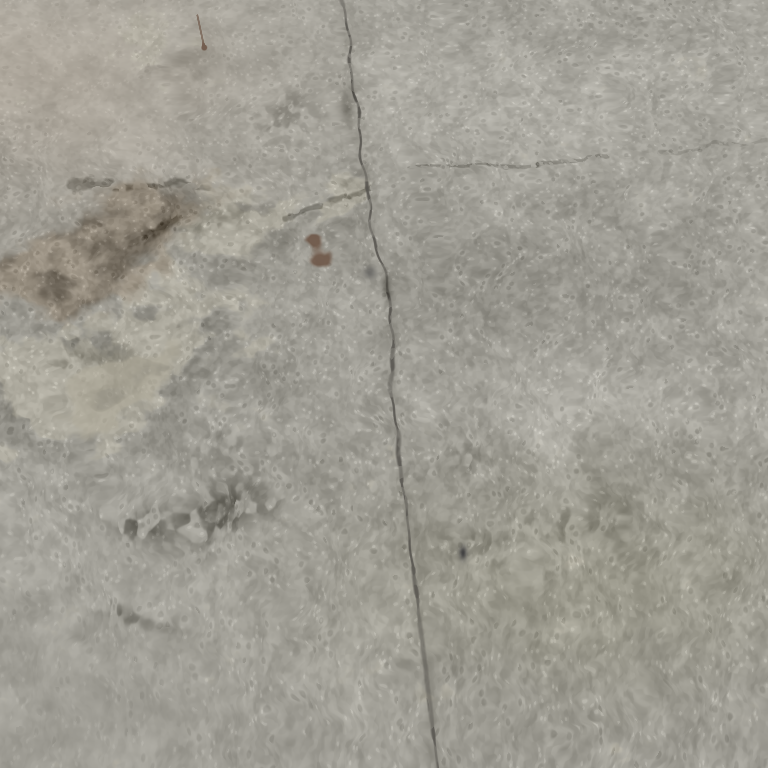
Give the GLSL for this texture, as a three.js fragment shader.

```glsl
varying vec2 vUv;

float hash(vec2 c) {
  return fract(sin(dot(c, vec2(127.1, 311.7))) * 43758.5);
}

// Cellular noise: x = blended value, y = distance to nearest seed, z = its id
vec3 cells(vec2 p) {
  float total = 0., weight = 0., nearest = 9., id = 0.;
  for (int j = -1; j <= 1; j++) {
    for (int i = -1; i <= 1; i++) {
      vec2 c = floor(p) + vec2(float(i), float(j));
      float value = hash(c);
      vec2 d = c + vec2(hash(c + 17.3), hash(c + 41.9)) - p;
      float d2 = dot(d, d), w = exp(-6. * d2);
      total += value * w;
      weight += w;
      if (d2 < nearest) { nearest = d2; id = value; }
    }
  }
  return vec3(total / weight, sqrt(nearest), id);
}

float layers(vec2 p) {
  float sum = 0., amp = .57;
  for (int i = 0; i < 3; i++) {
    sum += amp * cells(p).x;
    p = p * 2.1 + 13.7;
    amp *= .5;
  }
  return sum;
}

// Soft sheared ellipse; shape = centre, radii
float blotch(vec2 p, vec4 shape, float slope) {
  vec2 d = p - shape.xy;
  d.y -= slope * d.x;
  d /= shape.zw;
  return exp(-dot(d, d));
}

// Soft line; ends = start, finish
float stroke(vec2 p, vec4 ends, float width) {
  vec2 a = p - ends.xy, d = ends.zw - ends.xy;
  float t = clamp(dot(a, d) / dot(d, d), 0., 1.);
  return 1. - smoothstep(width * .3, width, length(a - d * t));
}

float specks(vec3 cell, float rarity, float size) {
  return step(rarity, cell.z) * (1. - smoothstep(size * .4, size, cell.y));
}

float jointX(float y) {
  float bulge = .013 * exp(-pow((y - .6) / .07, 2.));
  float jitter = .0022 * sin(y * 61.) + .0013 * sin(y * 147. + 1.);
  return .57 - .123 * y + bulge + jitter * smoothstep(0., .7, y);
}

void main() {
  vec2 uv = vUv;
  float mid = layers(uv * vec2(24., 30.) + 9.);
  vec2 wobble = vec2(layers(uv * 13.), layers(uv * 13. + 31.)) - .5;
  vec2 p = uv + .08 * wobble;
  vec2 rough = uv + .018 * vec2(wobble.y, mid - .5);
  float offset = uv.x - jointX(uv.y);
  float right = smoothstep(-.004, .004, offset);

  // Broad tones on both slabs
  float tone = .035 * blotch(p, vec4(.18, .92, .32, .2), 0.)
    - .02 * blotch(p, vec4(.4, .42, .16, .18), 0.)
    + .02 * blotch(p, vec4(.06, .31, .12, .08), .4)
    - .035 * blotch(p, vec4(.9, .395, .12, .03), 0.);
  tone += right * (.035 * blotch(p, vec4(.72, .87, .34, .12), .15)
    - .035 * blotch(p, vec4(.68, .62, .28, .08), .05)
    + .045 * blotch(p, vec4(.79, .46, .25, .065), 0.)
    - .025 * blotch(p, vec4(.75, .18, .3, .2), 0.));
  tone += .042 * (wobble.x + wobble.y) + .09 * (mid - .5);
  vec3 col = vec3(.63, .622, .59) + tone;
  col += vec3(.018, 0., -.012) * blotch(p, vec4(.03, .9, .3, .18), 0.);
  col.b -= .02 * blotch(p, vec4(.78, .24, .3, .14), 0.);

  // Grain becomes taller toward the bottom
  vec2 grainUv = vec2(uv.x * 105. + 4. * wobble.x, uv.y * (52. + 42. * uv.y));
  vec3 coarse = cells(grainUv), fine = cells(grainUv * 2.1 + 5.);
  float worn = blotch(p, vec4(.08, .08, .22, .2), 0.)
    + blotch(p, vec4(.12, .93, .3, .16), 0.);
  float grain = .085 * (coarse.x - .5) + .065 * (fine.x - .5)
    - .08 * specks(coarse, .9, .42) + .05 * specks(fine, .93, .5);
  col += grain * (1. - .6 * min(worn, 1.));

  // Pale flaking layer and plaster
  float flakeArea = blotch(p, vec4(.12, .52, .17, .09), .25)
    + .9 * blotch(p, vec4(.29, .71, .1, .055), 0.)
    + .9 * blotch(p, vec4(.45, .725, .035, .025), .3)
    + .6 * blotch(p, vec4(.21, .94, .06, .05), 0.);
  float flakes = smoothstep(.38, .62, flakeArea + (mid - .5) * 1.3);
  col = mix(col, vec3(.705, .69, .635) + grain, .65 * flakes);
  col -= .11 * min(flakeArea * (1. - smoothstep(.33, .47, mid)), 1.);
  float plaster = smoothstep(.45, .6, blotch(p, vec4(.145, .5, .09, .05), .35));
  col = mix(col, vec3(.69, .67, .605), .6 * plaster);

  // Exposed brown hollow with a dark rim
  float hollow = blotch(p, vec4(.155, .695, .14, .065), .35)
    + .6 * blotch(p, vec4(.06, .63, .11, .035), .1);
  float soil = smoothstep(.3, .75, hollow + (mid - .5) * .8);
  vec3 earth = mix(vec3(.4, .365, .315), vec3(.6, .56, .5), smoothstep(.25, .7, mid));
  col = mix(col, earth + grain, .85 * soil);
  float rim = stroke(rough, vec4(.09, .76, .27, .757), .007)
    + stroke(rough, vec4(.19, .69, .225, .715), .009)
    + stroke(rough, vec4(.37, .715, .478, .757), .006);
  col -= .17 * rim * smoothstep(.25, .55, coarse.x);

  // Dark growth in broken clumps
  float growth = blotch(p, vec4(.29, .335, .075, .026), .15)
    + .8 * blotch(p, vec4(.2, .32, .03, .02), 0.)
    + .7 * blotch(p, vec4(.305, .42, .035, .018), .3)
    + .9 * blotch(p, vec4(.17, .213, .05, .013), -.15)
    + .4 * blotch(p, vec4(.61, .42, .05, .045), 0.)
    + .5 * blotch(p, vec4(.39, .86, .03, .04), 0.)
    + .4 * blotch(p, vec4(.72, .3, .12, .025), .15);
  col -= .22 * growth * (1. - smoothstep(.3, .62, .5 * (mid + coarse.x)));

  // Joint and hairline cracks
  float width = .0025 + .0025 * smoothstep(.45, .7, mid);
  float joint = 1. - smoothstep(width * .2, width, abs(offset));
  col -= .035 * exp(-abs(offset) * 90.);
  col = mix(col, vec3(.33, .32, .3), joint * (.45 + .4 * smoothstep(.35, .6, coarse.x)));
  col -= .18 * blotch(rough, vec4(.459, .862, .009, .024), 0.);
  col -= .14 * blotch(rough, vec4(.505, .625, .005, .014), 0.);
  float hairline = stroke(rough, vec4(.53, .78, .7, .787), .0035)
    + stroke(rough, vec4(.7, .787, .79, .798), .004)
    + .6 * stroke(rough, vec4(.86, .8, 1.02, .822), .0035);
  col -= .13 * hairline * smoothstep(.25, .55, fine.x);

  // Rust marks and isolated stains
  float rust = blotch(rough, vec4(.406, .686, .011, .008), 0.)
    + blotch(rough, vec4(.414, .664, .014, .011), 0.)
    + .5 * stroke(uv, vec4(.257, .98, .266, .938), .0025)
    + blotch(uv, vec4(.266, .938, .004, .004), 0.);
  col = mix(col, vec3(.43, .34, .28), .9 * smoothstep(.2, .65, rust));
  float stains = blotch(uv, vec4(.603, .28, .005, .009), 0.)
    + .5 * blotch(uv, vec4(.482, .645, .008, .008), 0.);
  col = mix(col, vec3(.2, .2, .21), .85 * stains);

  gl_FragColor = vec4(clamp(col, 0., 1.), 1.);
}
```
